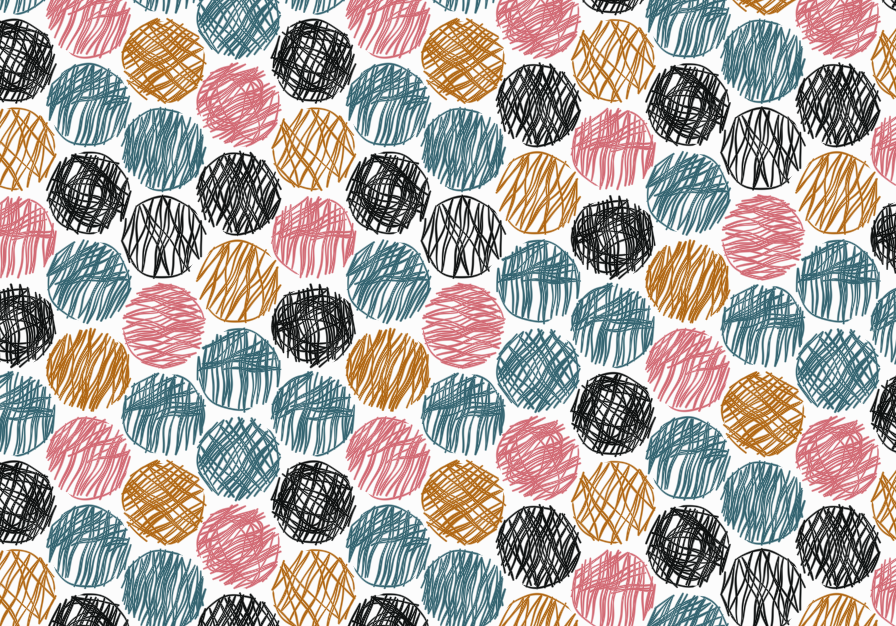
Give the GLSL for this pattern, as a Shadertoy shader.

```glsl
// Half-drop columns of scribbled pen discs in four inks on white paper.
// Twenty motifs (4 columns x 5 rows) repeat; each disc is inked with two
// zigzag hatches, a broken rim and, in some, a tangle of ellipses.

#define COLUMN_STEP 0.0836
#define ROW_STEP 0.0986
#define FIRST_DISC vec2(0.0156, 0.0185)
#define DISC_RADIUS 0.0472
#define PEN_HALF_WIDTH 0.021
#define MAIN_STROKES 32
#define CROSS_STROKES 18
#define LOOPS 6
#define SHIFT_COLUMN 7.0
#define BEND 0.16
#define SOFTNESS 0.95
#define PAPER vec3(0.99)

const vec3 INKS[4] = vec3[4](
    vec3(0.05, 0.06, 0.06), vec3(0.69, 0.40, 0.07),
    vec3(0.82, 0.41, 0.45), vec3(0.20, 0.39, 0.44));

// Per motif, five rows for each of four columns.
const int INK_OF[20] = int[20](
    0, 1, 2, 0, 3,  2, 3, 0, 3, 1,  1, 3, 0, 2, 3,  3, 2, 0, 1, 3);
const float MAIN_ANGLE[20] = float[20](
    70., 65., 82., 95., 80.,  66., 76., 70., 65., 62.,
    35., 70., 80., 15., 80.,  52., 25., 68., 60., 87.);
const float CROSS_ANGLE[20] = float[20](
    150., 125., 40., 30., 40.,  50., 45., 150., 35., 82.,
    140., 88., 110., 165., 35.,  125., 50., 112., 75., 30.);

// 0 full crosshatch, 1 cross strokes on the upper half, 2 loops, 3 sparse
const int STYLE[20] = int[20](
    2, 3, 1, 2, 1,  1, 1, 2, 1, 0,  0, 0, 3, 0, 1,  0, 2, 0, 3, 1);

float hash(float n) { return fract(sin(n * 12.9898 + 4.1) * 4375.85); }

mat2 turn(float a) { return mat2(cos(a), sin(a), -sin(a), cos(a)); }

// Distance to a stroke from a to b, bowed sideways by bend
float strokeDistance(vec2 p, vec2 a, vec2 b, float bend) {
    vec2 pa = p - a, ba = b - a;
    float h = clamp(dot(pa, ba) / max(dot(ba, ba), 1e-5), 0.0, 1.0);
    return length(pa - ba * h - vec2(-ba.y, ba.x) * bend * h * (1.0 - h));
}

// Turning point j of a pen bouncing between opposite sides of the disc
vec2 strokeTip(int j, int count, float seed, mat2 spin, float lowest) {
    float id = float(j) + seed;
    float across = 2.0 * (float(j) + 2.4 * (hash(id) - 0.5)) / float(count) - 1.0;
    across = clamp(across, -0.96, 0.96);
    float side = float(j % 2) * 2.0 - 1.0;
    float along = side * sqrt(1.0 - across * across) * mix(0.86, 1.0, hash(id + 37.3));
    vec2 tip = spin * vec2(along, across);
    tip.y = max(tip.y, lowest + 0.3 * (hash(id + 71.7) - 0.5));
    return tip;
}

float hatchDistance(vec2 p, int count, float degrees, float seed, float lowest) {
    mat2 spin = turn(radians(degrees));
    // Slight hand tremor, leaving the rim in place
    float inside = max(0.0, 1.0 - dot(p, p));
    p += 0.035 * inside * sin(p.yx * vec2(5.7, 6.4) + seed * vec2(1.3, 2.1));
    vec2 last = strokeTip(0, count, seed, spin, lowest);
    float d = 9.0;
    for (int j = 1; j <= count; j++) {
        vec2 next = strokeTip(j, count, seed, spin, lowest);
        float bend = BEND * (2.0 * hash(float(j) + seed + 23.9) - 1.0);
        d = min(d, strokeDistance(p, last, next, bend));
        last = next;
    }
    return d;
}

float loopDistance(vec2 p, float seed) {
    float d = 9.0;
    for (int j = 0; j < LOOPS; j++) {
        float id = seed + float(j) * 3.17;
        vec2 axes = vec2(mix(0.4, 0.9, hash(id)), mix(0.22, 0.65, hash(id + 5.3)));
        vec2 shift = (vec2(hash(id + 9.1), hash(id + 13.7)) - 0.5) * (1.0 - axes.x);
        vec2 q = turn(hash(id + 17.9) * 3.14) * (p - shift);
        float f = length(q / axes);
        d = min(d, abs(f - 1.0) * f / max(length(q / (axes * axes)), 1e-4));
    }
    return d;
}

// Wobbling outline that lifts off the paper in places
float rimDistance(vec2 p, float seed) {
    float a = atan(p.y, p.x);
    float radius = 0.955 + 0.018 * sin(3.0 * a + seed) + 0.012 * sin(7.0 * a + 2.0 * seed);
    return abs(length(p) - radius) + max(0.0, 0.12 * sin(2.0 * a + seed));
}

void mainImage(out vec4 fragColor, in vec2 fragCoord) {
    vec2 page = vec2(fragCoord.x, iResolution.y - fragCoord.y) / iResolution.x - FIRST_DISC;

    // Nearest disc among the two neighbouring columns
    vec2 p = vec2(9.0), cell = vec2(0.0);
    for (int side = 0; side < 2; side++) {
        float column = floor(page.x / COLUMN_STEP) + float(side);
        float drop = 0.5 * (1.0 - mod(column, 2.0));
        float row = round(page.y / ROW_STEP - drop);
        vec2 q = (page - vec2(column * COLUMN_STEP, (row + drop) * ROW_STEP)) / DISC_RADIUS;
        if (dot(q, q) < dot(p, p)) { p = q; cell = vec2(column, row); }
    }
    p.y = -p.y;

    // Later columns slide by one row
    float row = mod(cell.y + step(SHIFT_COLUMN, cell.x), 5.0);
    int motif = int(mod(cell.x, 4.0) * 5.0 + row + 0.5);
    int style = STYLE[motif];
    float seed = float(motif) * 7.31 + 2.0;

    int mainCount = style == 3 ? MAIN_STROKES * 5 / 9 : MAIN_STROKES;
    int crossCount = style >= 2 ? CROSS_STROKES * 5 / 9 : CROSS_STROKES;
    float lowest = style == 1 ? 0.02 : -2.0;
    float d = hatchDistance(p, mainCount, MAIN_ANGLE[motif], seed, -2.0);
    d = min(d, hatchDistance(p, crossCount, CROSS_ANGLE[motif], seed + 50.0, lowest));
    d = min(d, rimDistance(p, seed));
    if (style == 2) d = min(d, loopDistance(p, seed));

    // Uneven pen pressure and soft edges
    float pen = PEN_HALF_WIDTH * (1.0 + 0.25 * sin(p.x * 5.0 + seed) * sin(p.y * 4.0 - seed));
    float blur = SOFTNESS / (iResolution.x * DISC_RADIUS);
    float ink = smoothstep(-blur, blur, pen - d);
    fragColor = vec4(mix(PAPER, INKS[INK_OF[motif]], ink), 1.0);
}
```
